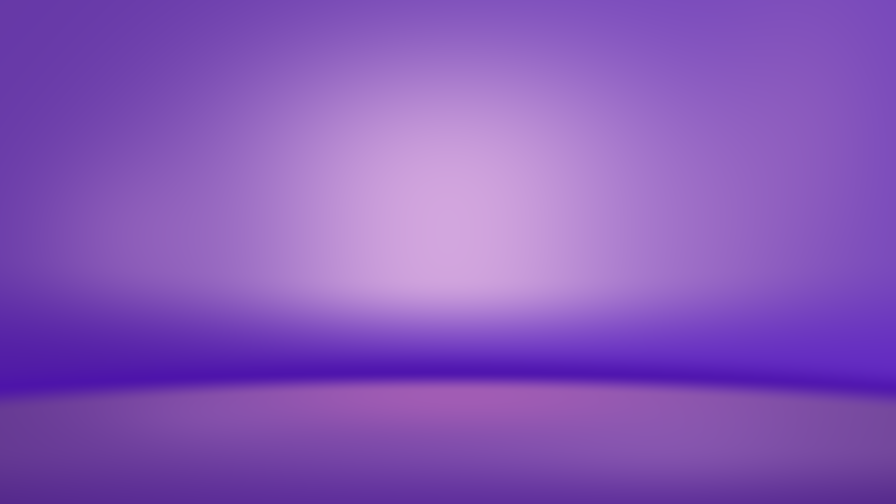
Reproduce this background procedurally as a Shadertoy shader.

```glsl
// A soft violet studio backdrop: a pale glow on a wall above a hazy floor.
// The wall and floor are gradients with Gaussian glows laid over them,
// joined along a gently bowed, blurred indigo seam.

#define GLOW_CENTER vec2(0.5, 0.54)
#define GLOW_SIZE   vec2(0.26, 0.37)
#define SEAM_HEIGHT 0.243
#define SEAM_BOW    0.034
#define SEAM_BLUR   0.020
#define BAND_TOP    0.45
#define BAND_BOTTOM 0.25

const vec3 WALL_LEFT   = vec3(0.40, 0.22, 0.655);
const vec3 WALL_RIGHT  = vec3(0.46, 0.275, 0.73);
const vec3 WALL_GLOW   = vec3(0.825, 0.65, 0.87);
const vec3 WALL_HAZE   = vec3(0.60, 0.40, 0.74);
const vec3 BAND_LEFT   = vec3(0.32, 0.11, 0.65);
const vec3 BAND_RIGHT  = vec3(0.39, 0.17, 0.76);
const vec3 SEAM_COLOR  = vec3(0.295, 0.065, 0.67);
const vec3 FLOOR_FRONT = vec3(0.36, 0.17, 0.605);
const vec3 FLOOR_LEFT  = vec3(0.44, 0.25, 0.64);
const vec3 FLOOR_RIGHT = vec3(0.50, 0.31, 0.68);
const vec3 FLOOR_GLOW  = vec3(0.65, 0.37, 0.71);

// Elliptical Gaussian falloff, 1 at the center
float softSpot(vec2 p, vec2 center, vec2 size) {
    vec2 d = (p - center) / size;
    return exp(-dot(d, d));
}

vec3 wallColor(vec2 p, float side) {
    vec3 color = mix(WALL_LEFT, WALL_RIGHT, smoothstep(0.0, 0.75, p.x));

    // Faint side hazes
    color = mix(color, WALL_HAZE, 0.50 * softSpot(p, vec2(0.15, 0.53), vec2(0.12, 0.18)));
    color = mix(color, WALL_HAZE, 0.40 * softSpot(p, vec2(0.90, 0.75), vec2(0.10, 0.30)));
    color = mix(color, WALL_HAZE, 0.40 * softSpot(p, vec2(0.80, 0.55), vec2(0.11, 0.25)));

    // Main glow, flatter in the middle vertically than horizontally
    vec2 d = abs(p - GLOW_CENTER) / GLOW_SIZE;
    color = mix(color, WALL_GLOW, exp(-d.x * d.x - pow(d.y, 2.8)));

    // Indigo band rises slightly toward both sides
    float top = BAND_TOP + 0.05 * side;
    float band = 1.0 - smoothstep(BAND_BOTTOM, top, p.y);
    return mix(color, mix(BAND_LEFT, BAND_RIGHT, smoothstep(0.0, 0.7, p.x)), band);
}

vec3 floorColor(vec2 p, float side) {
    vec3 haze = mix(FLOOR_LEFT, FLOOR_RIGHT, smoothstep(0.1, 0.75, p.x));
    vec3 color = mix(FLOOR_FRONT, haze, smoothstep(-0.03, 0.12, p.y));
    color = mix(color, FLOOR_GLOW, 0.90 * softSpot(p, vec2(0.51, 0.215), vec2(0.30, 0.075)));
    color = mix(color, WALL_HAZE, 0.35 * softSpot(p, vec2(0.76, 0.13), vec2(0.14, 0.09)));
    color = mix(color, WALL_HAZE, 0.30 * softSpot(p, vec2(0.23, 0.17), vec2(0.12, 0.06)));
    return color * (1.0 - 0.10 * side);
}

void mainImage(out vec4 fragColor, in vec2 fragCoord) {
    vec2 p = fragCoord / iResolution.xy;
    float across = 2.0 * p.x - 1.0;
    float side = across * across;

    // Dark seam where the wall meets the floor
    float seam = SEAM_HEIGHT - SEAM_BOW * side;
    float seamOffset = (p.y - seam - 0.012) / 0.032;
    vec3 wall = wallColor(p, side);
    wall = mix(wall, SEAM_COLOR, 0.85 * exp(-seamOffset * seamOffset));

    float blur = SEAM_BLUR * (1.0 + 0.4 * side);
    float wallMask = smoothstep(seam - blur, seam + blur, p.y);
    fragColor = vec4(mix(floorColor(p, side), wall, wallMask), 1.0);
}
```
